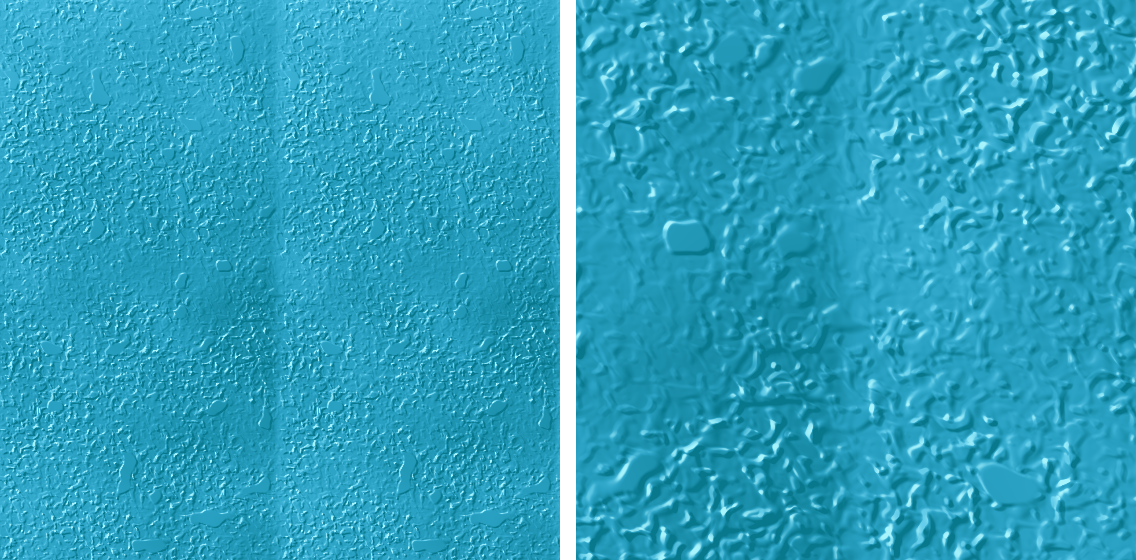
Left, the full canvas; right, a detail of the centre.
A Shadertoy shader for this texture:

```glsl
#define REPEATS 2.0        // across; one repeat fills the height
#define RELIEF_STEP 0.0016 // half width of the slope sample
#define RELIEF_GAIN 1.35
#define TONE_GAIN 1.6
#define GLINT_GAIN 0.9
#define LIGHT_DIR vec2(-0.82, 0.57)
#define SHADE_COLOR vec3(0.03, 0.47, 0.55)
#define PAINT_COLOR vec3(0.16, 0.63, 0.76)
#define LIT_COLOR vec3(0.30, 0.75, 0.89)
#define GLINT_COLOR vec3(0.70, 0.98, 1.0)

vec2 gradientAt(vec2 cell, float seed) {
    vec3 q = fract(vec3(cell.xyx + seed * 7.31) * vec3(0.1031, 0.1030, 0.0973));
    q += dot(q, q.yzx + 33.33);
    float angle = 6.28318 * fract((q.x + q.y) * q.z);
    return vec2(cos(angle), sin(angle));
}

// Gradient noise with `cells` per canvas side, wrapping at each repeat.
float noise(vec2 p, float cells, float repeats, float seed) {
    vec2 period = vec2(cells / repeats, cells);
    vec2 i = floor(p * cells), f = fract(p * cells);
    vec2 w = f * f * f * (f * (f * 6.0 - 15.0) + 10.0);
    vec2 lo = mod(i, period), hi = mod(i + 1.0, period);
    float a = dot(gradientAt(lo, seed), f);
    float b = dot(gradientAt(vec2(hi.x, lo.y), seed), f - vec2(1.0, 0.0));
    float c = dot(gradientAt(vec2(lo.x, hi.y), seed), f - vec2(0.0, 1.0));
    float d = dot(gradientAt(hi, seed), f - 1.0);
    return mix(mix(a, b, w.x), mix(c, d, w.x), w.y);
}

float tiled(vec2 p, float cells, float seed) {
    return noise(p, cells, REPEATS, seed);
}

// Height of the painted plaster: smooth flakes among crust and droplets.
float height(vec2 p, float roughness) {
    vec2 q = p + 0.006 * vec2(tiled(p, 60.0, 1.0), tiled(p, 60.0, 2.0));
    float flake = smoothstep(0.33, 0.4, tiled(q, 20.0, 3.0));
    float crust = smoothstep(0.0, 0.32, tiled(q, 66.0, 4.0));
    float grains = smoothstep(0.06, 0.36, tiled(q, 112.0, 5.0));
    float droplets = smoothstep(0.2, 0.45, tiled(p, 136.0, 7.0));
    float grit = tiled(q, 200.0, 6.0);
    float bumps = 0.8 * crust + 0.65 * grains + 0.7 * droplets + 0.2 * grit;
    return mix(bumps * roughness, 0.9, flake);
}

// Broad light: fades across each repeat, lifts to the top and the foot.
float broadTone(vec2 uv) {
    float x = fract(uv.x * REPEATS);
    float fade = 0.45 - x + smoothstep(0.97, 1.0, x);
    float lift = 0.9 * (uv.y - 0.33) * (uv.y - 0.33);
    float clouds = tiled(uv, 4.0, 8.0) + 0.6 * tiled(uv, 12.0, 9.0);
    return 0.28 * fade + lift - 0.1 + 0.28 * clouds;
}

void mainImage(out vec4 fragColor, in vec2 fragCoord) {
    vec2 uv = fragCoord / iResolution.xy;

    // Rough and calm zones, with slight drift between repeats
    float zones = tiled(uv, 10.0, 10.0) + 0.7 * tiled(uv, 26.0, 11.0);
    float drift = noise(uv, 5.0, 1.0, 12.0);
    float x = fract(uv.x * REPEATS);
    float calmSeam = smoothstep(0.0, 0.03, x) * smoothstep(1.0, 0.92, x);
    float calmBand = exp(-pow((uv.y - 0.5) / 0.035, 2.0));
    float leftCrust = 0.25 * smoothstep(0.6, 0.1, x);
    float roughness = mix(0.35, 1.0, smoothstep(-0.45, 0.2, zones + 0.4 * drift));
    roughness = (roughness + leftCrust) * mix(0.55, 1.0, calmSeam) * (1.0 - 0.45 * calmBand);

    // Slope toward the light
    vec2 offset = RELIEF_STEP * LIGHT_DIR;
    float slope = height(uv - offset, roughness) - height(uv + offset, roughness);

    // Shade, paint, lit flank, then wet glints
    float tone = TONE_GAIN * broadTone(uv) + RELIEF_GAIN * slope;
    vec3 color = mix(PAINT_COLOR, SHADE_COLOR, clamp(-tone, 0.0, 1.0));
    color = mix(color, LIT_COLOR, clamp(tone, 0.0, 1.0));
    float sparkle = smoothstep(-0.2, 0.3, tiled(uv, 84.0, 13.0));
    float glint = smoothstep(0.28, 0.85, slope) * mix(0.25, 1.0, sparkle);
    color = mix(color, GLINT_COLOR, GLINT_GAIN * glint);

    fragColor = vec4(color, 1.0);
}
```
